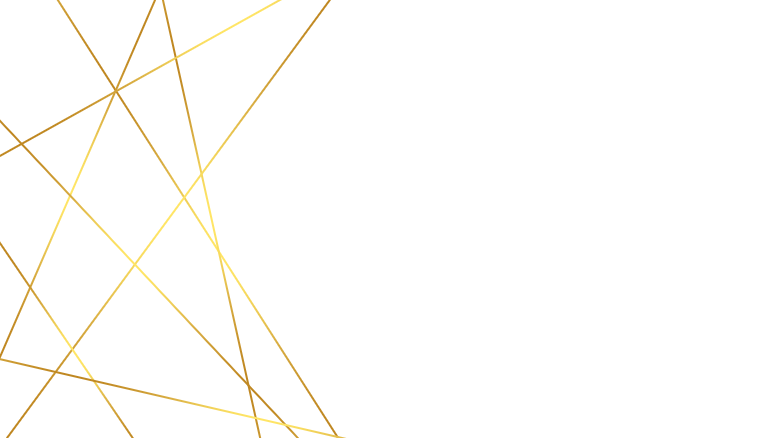
Write a Shadertoy shader that draws this background.

```glsl
// Thin metallic gold lines crossing on the left side of a white background.

// Line ends (x, y, x, y) in canvas heights
const vec4 LINE_ENDS[8] = vec4[8](
    vec4(0.132, 1.0, 0.772, 0.0),
    vec4(0.354, 1.0, 0.0, 0.185),
    vec4(0.372, 1.0, 0.594, 0.0),
    vec4(0.639, 1.0, 0.0, 0.644),
    vec4(0.753, 1.0, 0.016, 0.0),
    vec4(0.0, 0.724, 0.680, 0.0),
    vec4(0.0, 0.445, 0.303, 0.0),
    vec4(0.0, 0.180, 0.781, 0.0));

// Place of the highlight along each line, and its distance to the darkest tone
const vec2 LINE_SHEEN[8] = vec2[8](
    vec2(0.58, 0.41), vec2(0.54, 0.45), vec2(0.50, 0.38), vec2(0.15, 0.75),
    vec2(0.49, 0.50), vec2(0.45, 0.41), vec2(0.57, 0.50), vec2(0.77, 0.55));

// Gold ramp from bronze through mid gold to pale yellow
vec3 goldColor(float tone) {
    vec3 bronze = vec3(0.75, 0.53, 0.13);
    vec3 midGold = vec3(0.85, 0.68, 0.26);
    vec3 paleGold = vec3(1.0, 0.90, 0.40);
    return tone < 0.5 ? mix(bronze, midGold, tone * 2.0)
                      : mix(midGold, paleGold, tone * 2.0 - 1.0);
}

void mainImage(out vec4 fragColor, in vec2 fragCoord) {
    vec2 p = fragCoord / iResolution.y;
    float pixel = 1.0 / iResolution.y;
    vec3 color = vec3(1.0);

    for (int i = 0; i < 8; i++) {
        vec2 start = LINE_ENDS[i].xy;
        vec2 along = LINE_ENDS[i].zw - start;
        vec2 offset = p - start;

        // Distance across the line and position along it
        float dist = abs(offset.x * along.y - offset.y * along.x) / length(along);
        float t = dot(offset, along) / dot(along, along);

        // Metallic sheen and smooth edge
        float tone = 0.5 + 0.5 * cos(3.14159 * (t - LINE_SHEEN[i].x) / LINE_SHEEN[i].y);
        float coverage = clamp((0.0023 - dist) / pixel + 0.5, 0.0, 1.0);
        color = mix(color, goldColor(tone), coverage);
    }

    fragColor = vec4(color, 1.0);
}
```
